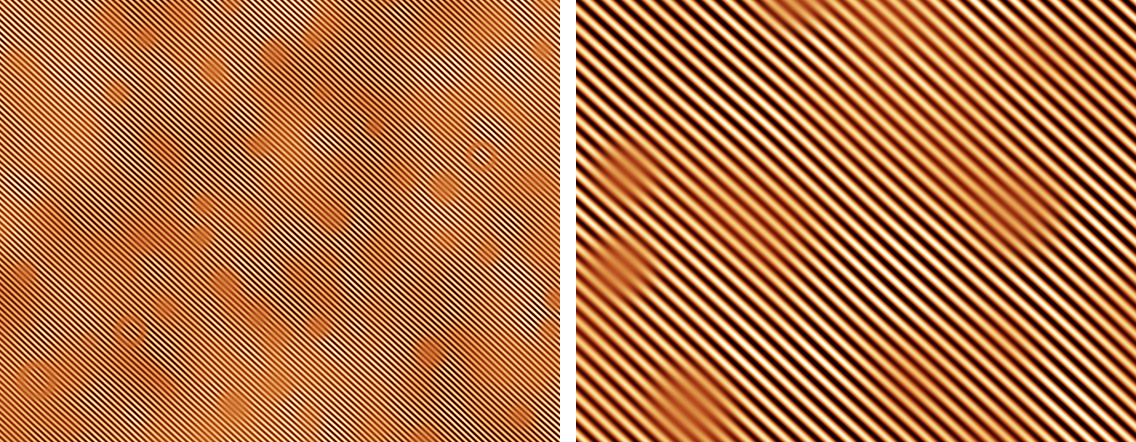
Left, the full canvas; right, a detail of the centre.
This pattern is drawn by a Shadertoy shader. Its source:

```glsl
const vec2 STRIPES = vec2(83.0, 72.0);   // cycles across and down
const float PI = 3.14159265;
const float BASE_LEVEL = 0.5;
const float LEVEL_SPREAD = 0.12;
const float BASE_CONTRAST = 0.42;
const float CONTRAST_SPREAD = 0.42;
const float PATCH_SCALE = 15.0;          // contrast patches per canvas height
const float WOBBLE = 0.22;               // stripe drift, in cycles
const float SPOT_GRID = 7.5;             // spot cells per canvas height
const float SPOT_CHANCE = 0.45;
const float RING_CHANCE = 0.03;
const float SPOT_RADIUS = 0.033;
const vec3 SPOT_TINT = vec3(0.79, 0.42, 0.18);

const int STOPS = 8;
const float LEVELS[STOPS] = float[](0.0, 0.12, 0.20, 0.34, 0.56, 0.76, 0.89, 1.0);
const vec3 COLOURS[STOPS] = vec3[](
    vec3(0.07, 0.00, 0.01), vec3(0.24, 0.04, 0.02),
    vec3(0.45, 0.09, 0.03), vec3(0.67, 0.24, 0.09),
    vec3(0.84, 0.51, 0.23), vec3(0.95, 0.76, 0.43),
    vec3(0.98, 0.90, 0.68), vec3(1.00, 0.99, 0.95));

float hash(vec2 p) {
    return fract(sin(dot(p, vec2(127.1, 311.7))) * 43758.545);
}

float noise(vec2 p) {
    vec2 cell = floor(p), f = fract(p);
    f = f * f * (3.0 - 2.0 * f);
    return mix(mix(hash(cell), hash(cell + vec2(1, 0)), f.x),
               mix(hash(cell + vec2(0, 1)), hash(cell + vec2(1, 1)), f.x), f.y);
}

vec3 heatRamp(float level) {
    vec3 colour = COLOURS[0];
    for (int i = 1; i < STOPS; i++) {
        float t = clamp((level - LEVELS[i - 1]) / (LEVELS[i] - LEVELS[i - 1]), 0.0, 1.0);
        colour = mix(colour, COLOURS[i], t);
    }
    return colour;
}

// Strength of the faded discs, and of a few faded rings, at p
float fadedSpots(vec2 p) {
    vec2 home = floor(p * SPOT_GRID);
    float fade = 0.0;
    for (int y = -1; y <= 1; y++)
    for (int x = -1; x <= 1; x++) {
        vec2 cell = home + vec2(x, y);
        float pick = hash(cell + 17.3);
        if (pick > SPOT_CHANCE) continue;
        vec2 jitter = vec2(hash(cell + 3.7), hash(cell + 9.1));
        float radius = SPOT_RADIUS * mix(0.7, 1.2, hash(cell + 31.9));
        float d = length(p - (cell + jitter) / SPOT_GRID) / radius;
        float disc = 1.0 - smoothstep(0.1, 1.4, d);
        float ring = exp(-12.0 * (d - 1.0) * (d - 1.0));
        float strength = mix(0.35, 0.9, hash(cell + 53.3));
        fade = max(fade, strength * (pick < RING_CHANCE ? ring : disc));
    }
    return fade;
}

void mainImage(out vec4 fragColor, in vec2 fragCoord) {
    vec2 p = fragCoord / iResolution.y;

    // Diagonal wave, softened according to its size in pixels
    float drift = WOBBLE * (noise(p * 9.0 + 4.0) - 0.5);
    float phase = dot(fragCoord / iResolution.xy, STRIPES) + drift;
    float footprint = PI * length(STRIPES / iResolution.xy);
    float soften = footprint < PI ? sin(footprint) / footprint : 0.0;
    float wave = sin(2.0 * PI * phase) * soften;

    // Uneven contrast, in patches stretched along the stripes
    vec2 along = normalize(vec2(STRIPES.y, -STRIPES.x * iResolution.y / iResolution.x));
    vec2 q = vec2(dot(p, along) * 0.75, dot(p, vec2(-along.y, along.x))) * PATCH_SCALE;
    float patches = 0.65 * noise(q) + 0.35 * noise(q * 1.9 + 21.0) - 0.5;
    float fade = fadedSpots(p);
    float contrast = max(BASE_CONTRAST + CONTRAST_SPREAD * patches, 0.1);
    contrast *= 1.0 - 0.75 * fade;

    // Slow drift of the mean tone
    float level = BASE_LEVEL + LEVEL_SPREAD * (noise(p * 6.0 + 40.0) - 0.5);

    vec3 colour = heatRamp(level + contrast * wave);
    colour = mix(colour, SPOT_TINT, 0.4 * fade);
    fragColor = vec4(colour, 1.0);
}
```
